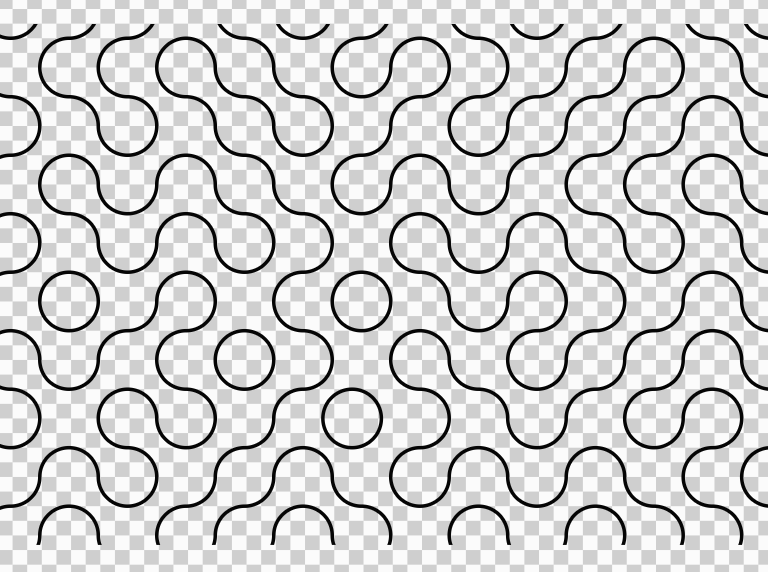
Reproduce this pattern procedurally as a Shadertoy shader.

```glsl
#define TILES 13.13                     // tiles across the canvas width
#define TILE_ORIGIN vec2(0.18, 0.154)   // first tile corner, in tiles from top left
#define CHECKS 4.0                      // checker squares per tile side
#define CHECK_ORIGIN vec2(0.215, 0.154) // first checker corner, in tiles
#define LINE_WIDTH 0.06                 // stroke width, in tiles
#define BAND vec2(0.41, 9.316)          // top and bottom limits of the strokes
#define LOOSE_NODE vec2(6.0, 7.0)       // corner whose closed ring sits off centre
#define LOOSE_SHIFT vec2(-0.16, 0.0)
#define SEED 17u
#define INK vec3(0.02)
#define LIGHT vec3(0.985)
#define DARK vec3(0.81)

// Integer hash of a tile index to 0..1
float hash(vec2 cell) {
    uvec2 q = uvec2(ivec2(cell) + 64);
    uint h = q.x * 374761393u + q.y * 668265263u + SEED * 2246822519u;
    h = (h ^ (h >> 15)) * 2246822519u;
    h = (h ^ (h >> 13)) * 3266489917u;
    return float((h ^ (h >> 16)) & 65535u) / 65536.0;
}

// Distance to the half-tile-radius arc around a tile corner
float arcDistance(vec2 p, vec2 corner) {
    if (distance(corner, LOOSE_NODE) < 0.1) corner += LOOSE_SHIFT;
    return abs(length(p - corner) - 0.5);
}

// Each tile carries two arcs around one pair of opposite corners
float truchetDistance(vec2 p) {
    vec2 cell = floor(p);
    float flip = step(0.5, hash(cell));

    // Tiles touching the loose node always close a ring around it
    vec2 toNode = LOOSE_NODE - cell;
    if (all(lessThan(abs(toNode - 0.5), vec2(0.9))))
        flip = mod(toNode.x + toNode.y, 2.0);

    return min(arcDistance(p, cell + vec2(flip, 0.0)),
               arcDistance(p, cell + vec2(1.0 - flip, 1.0)));
}

// Antialiased checkerboard, 0 or 1 per square
float checker(vec2 p, float pixel) {
    vec2 tri = abs(fract(p * 0.5) - 0.5) * 2.0 - 0.5;
    vec2 side = clamp(tri / pixel, -0.5, 0.5) * 2.0;
    return 0.5 + 0.5 * side.x * side.y;
}

void mainImage(out vec4 fragColor, in vec2 fragCoord) {
    // Tile units, measured downward from the top left
    float pixel = TILES / iResolution.x;
    vec2 p = vec2(fragCoord.x, iResolution.y - fragCoord.y) * pixel;

    // Backdrop; the quarter-period shift puts square edges on the origin
    vec2 squares = (p - CHECK_ORIGIN) * CHECKS + 0.5;
    vec3 color = mix(LIGHT, DARK, checker(squares, pixel * CHECKS));

    // Strokes, cut off at the top and bottom of the band
    float edge = truchetDistance(p - TILE_ORIGIN) - 0.5 * LINE_WIDTH;
    float outside = max(BAND.x - p.y, p.y - BAND.y);
    float ink = clamp(0.5 - max(edge, outside) / pixel, 0.0, 1.0);

    fragColor = vec4(mix(color, INK, ink), 1.0);
}
```
